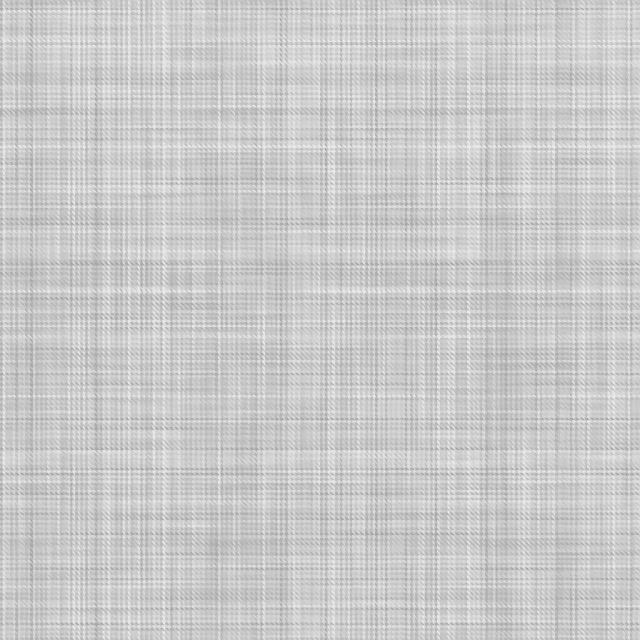
Give the GLSL for this texture, as a WebGL 1 fragment shader.

```glsl
precision highp float;
// Pale grey linen: irregular warp and weft threads crossing in a fine diagonal twill.
uniform vec2 u_resolution;

const float TAU = 6.28318;

float hash(float n) {
  return fract(sin(n * 91.73 + 4.1) * 4375.85);
}

// Tone of one thread: its own shade plus slow slubs along its length
float threadTone(float id, float along) {
  float phase = TAU * hash(id + 17.3);
  float slub = sin(along * (9.0 + 14.0 * hash(id + 5.7)) + phase)
             + 0.6 * sin(along * (27.0 + 18.0 * hash(id + 9.2)) + 2.3 * phase);
  return hash(id) - 0.5 + 0.2 * slub;
}

// One-dimensional cellular noise: jittered threads with softly blended edges
float threads(float across, float along, float count, float alternation, float seed) {
  float position = across * count;
  float cell = floor(position);
  float sum = 0.0;
  float total = 0.0;
  for (int i = -1; i <= 1; i++) {
    float id = cell + float(i);
    float centre = id + 0.5 + 0.5 * (hash(id + seed + 3.9) - 0.5);
    float d = position - centre;
    float weight = exp(-6.0 * d * d);
    float parity = 2.0 * mod(id, 2.0) - 1.0;
    sum += weight * (threadTone(id + seed, along) + alternation * parity);
    total += weight;
  }
  return sum / total;
}

// Fine yarns over broader bands
float yarn(float across, float along, float seed) {
  return 0.135 * threads(across, along, 256.0, 0.4, seed)
       + 0.055 * threads(across, along, 76.0, 0.0, seed + 311.0)
       + 0.032 * threads(across, along * 0.7, 20.0, 0.0, seed + 523.0);
}

void main() {
  vec2 p = gl_FragCoord.xy / min(u_resolution.x, u_resolution.y);

  float warp = yarn(p.x, p.y, 40.0);
  float weft = 1.08 * yarn(p.y, p.x, 871.0);

  // Diagonal twill decides which yarn shows more; the other still shows through
  float twill = sin(TAU * 128.0 * (p.x + p.y) + 0.45);
  float over = 0.5 + 0.33 * clamp(1.6 * twill, -1.0, 1.0);

  float grey = 0.795 + mix(weft, warp, over) + 0.006 * twill;
  gl_FragColor = vec4(vec3(clamp(grey, 0.66, 0.91)), 1.0);
}
```
